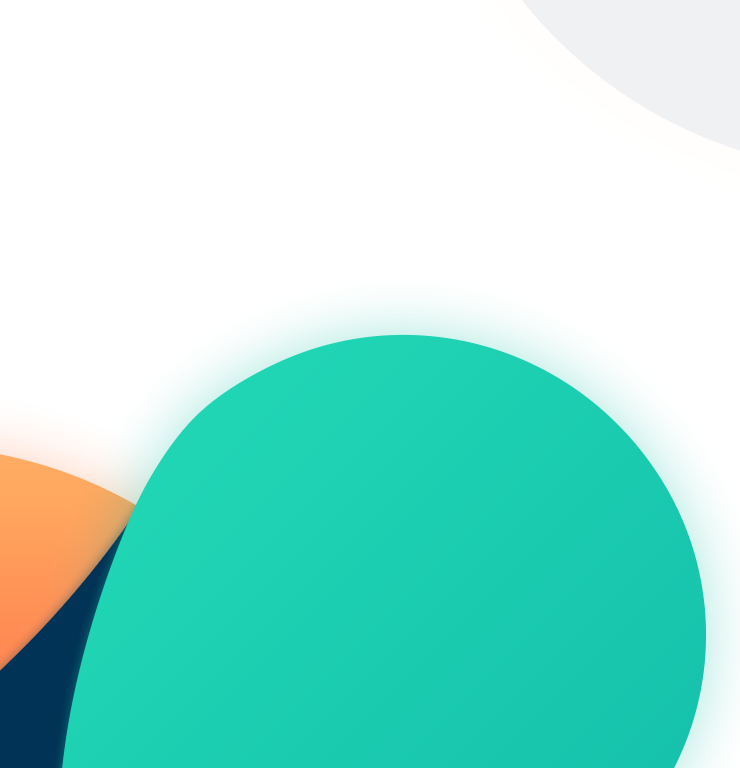
Write a Shadertoy shader that draws this background.

```glsl
// Overlapping flat blobs with soft coloured glows: teal, orange, navy and pale grey on white.

// Geometry, in units of the canvas height
const vec2  TEAL_CENTER   = vec2(0.5378, 0.1732);
const float TEAL_RADIUS   = 0.3815;
const float TEAL_SWELL    = 0.0170;  // extra radius over the upper left
const float TEAL_SHOULDER = 0.0033;  // small bump on the upper left
const float TEAL_TAIL     = 0.0911;  // flare of the lower left side
const vec2  ORANGE_CENTER = vec2(-0.1107, -0.1589);
const float ORANGE_RADIUS = 0.578;
const vec2  CUT_CENTER    = vec2(-0.8776, 1.0586);  // arc between orange and navy
const float CUT_RADIUS    = 1.280;
const vec2  GREY_CENTER   = vec2(1.1432, 1.3685);
const float GREY_RADIUS   = 0.5924;

// Colours
const vec3 WHITE       = vec3(1.0);
const vec3 GREY        = vec3(0.941, 0.945, 0.953);
const vec3 WARM_GLOW   = vec3(1.0, 0.97, 0.92);
const vec3 ORANGE_TOP  = vec3(1.0, 0.672, 0.380);
const vec3 ORANGE_LOW  = vec3(1.0, 0.530, 0.320);
const vec3 ORANGE_GLOW = vec3(1.0, 0.56, 0.34);
const vec3 NAVY        = vec3(0.0, 0.2, 0.333);
const vec3 TEAL_LIGHT  = vec3(0.125, 0.836, 0.706);
const vec3 TEAL_DEEP   = vec3(0.086, 0.760, 0.672);
const vec3 TEAL_GLOW   = vec3(0.10, 0.75, 0.65);

// Glow widths and strengths
const float GLOW_WIDTH      = 0.085;
const float TEAL_STRENGTH   = 0.19;
const float ORANGE_STRENGTH = 0.20;
const float GREY_STRENGTH   = 0.16;
const float SHADOW_WIDTH    = 0.016;
const float SHADOW_STRENGTH = 0.22;

float circleDistance(vec2 p, vec2 center, float radius) {
    return length(p - center) - radius;
}

// Approximate signed distance to the teal blob, a circle with an angular radius profile
float tealDistance(vec2 p) {
    vec2 q = p - TEAL_CENTER;
    float angle = 90.0 + degrees(atan(-q.x, q.y));  // seam points straight down
    float bump = (angle - 134.0) / 10.0;
    float tail = max(angle - 155.0, 0.0) / 46.0;
    float radius = TEAL_RADIUS
        + TEAL_SWELL * smoothstep(30.0, 145.0, angle)
        + TEAL_SHOULDER * exp(-bump * bump)
        + TEAL_TAIL * pow(tail, 2.2);
    return length(q) - radius;
}

// Antialiased coverage of a signed distance
float coverage(float d) {
    return clamp(0.5 - d * iResolution.y, 0.0, 1.0);
}

// Halo that fades to nothing at the given width
float glow(float d, float width) {
    float t = clamp(1.0 - max(d, 0.0) / width, 0.0, 1.0);
    return t * t;
}

void mainImage(out vec4 fragColor, in vec2 fragCoord) {
    vec2 p = fragCoord / iResolution.y;

    float grey = circleDistance(p, GREY_CENTER, GREY_RADIUS);
    float orange = circleDistance(p, ORANGE_CENTER, ORANGE_RADIUS);
    float navy = max(orange, -circleDistance(p, CUT_CENTER, CUT_RADIUS));
    float teal = tealDistance(p);

    // Grey disc in the upper right corner
    vec3 color = mix(WHITE, WARM_GLOW, GREY_STRENGTH * glow(grey, GLOW_WIDTH));
    color = mix(color, GREY, coverage(grey));

    // Orange disc
    vec3 orangeFill = mix(ORANGE_LOW, ORANGE_TOP, smoothstep(0.10, 0.42, p.y));
    color = mix(color, ORANGE_GLOW, ORANGE_STRENGTH * glow(orange, GLOW_WIDTH));
    color = mix(color, orangeFill, coverage(orange));

    // Teal halo falls beneath the navy wedge
    color = mix(color, TEAL_GLOW, TEAL_STRENGTH * glow(teal, GLOW_WIDTH));
    float navyShadow = SHADOW_STRENGTH * glow(navy, SHADOW_WIDTH) * coverage(orange);
    color = mix(color, NAVY, navyShadow);
    color = mix(color, NAVY, coverage(navy));

    // Teal blob with a tight contact shadow on the wedge
    float contact = SHADOW_STRENGTH * glow(teal, SHADOW_WIDTH) * coverage(navy);
    color = mix(color, TEAL_GLOW, contact);
    float diagonal = dot(p - TEAL_CENTER, normalize(vec2(1.0, -1.0)));
    vec3 tealFill = mix(TEAL_LIGHT, TEAL_DEEP, clamp(0.5 + diagonal / 0.72, 0.0, 1.0));
    color = mix(color, tealFill, coverage(teal));

    fragColor = vec4(color, 1.0);
}
```
